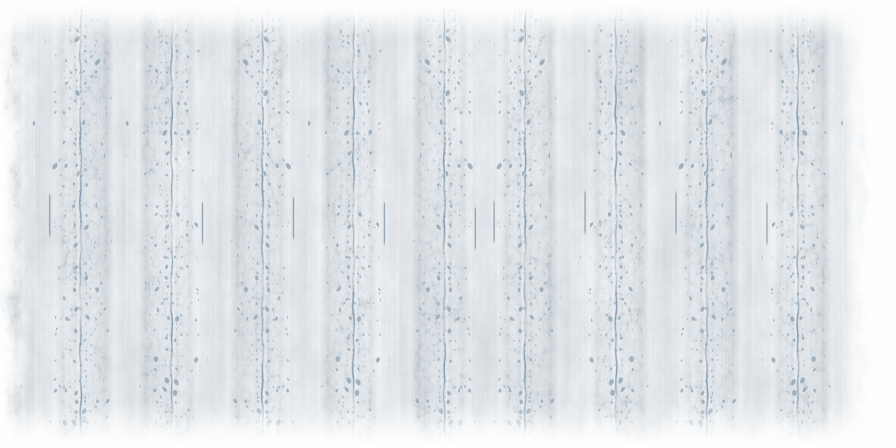
Give the GLSL for this texture, as a Shadertoy shader.

```glsl
#define PERIOD 0.1015
#define MIRROR_X 0.541
#define FIRST_SEAM 0.045
#define SEAM_WIDTH 0.0016
#define SCRATCH_OFFSET -0.34
#define SCRATCH_HALF 0.026
#define PIT_CELL 0.0115
#define PALE vec3(0.945, 0.955, 0.965)
#define DEEP vec3(0.735, 0.768, 0.792)
#define SEAM_BLUE vec3(0.49, 0.59, 0.67)
#define MARGIN vec3(0.995)

const float TAU = 6.2831853;

vec2 hash2(vec2 p) {
    vec2 h = vec2(dot(p, vec2(127.1, 311.7)), dot(p, vec2(269.5, 183.3)));
    return fract(sin(h) * 43758.5);
}

// Distance to the nearest scattered point
float cellular(vec2 p) {
    vec2 cell = floor(p);
    float nearest = 2.0;
    for (int j = -1; j <= 1; j++)
    for (int i = -1; i <= 1; i++) {
        vec2 c = cell + vec2(i, j);
        nearest = min(nearest, length(c + hash2(c) - p));
    }
    return nearest;
}

// Layered cellular noise, roughly -0.5 to 0.5
float mottle(vec2 p) {
    float sum = 0.0, amp = 0.5;
    for (int i = 0; i < 4; i++) {
        sum += amp * (cellular(p) - 0.5);
        p = p * 2.1 + 7.3;
        amp *= 0.65;
    }
    return sum;
}

// Vertical grain that wraps around one repeat
float grain(float u, float y, float seed) {
    float sum = 0.0, freq = 2.0, amp = 1.0;
    for (int i = 0; i < 6; i++) {
        float phase = float(i) * 2.4 + 0.5 * sin(y * 9.0 + float(i) * 1.7);
        float sway = 0.65 + 0.35 * sin(y * (14.0 + freq) + seed + phase * 3.0);
        sum += amp * sway * sin(TAU * freq * u + phase);
        freq = floor(freq * 1.75) + 1.0;
        amp *= 0.83;
    }
    return sum;
}

// One elongated pit per cell, kept where its random value is below density
float pits(vec2 p, float size, float density, float seed, float px) {
    vec2 cell = floor(p / size);
    vec2 rnd = hash2(cell + seed);
    vec2 shape = hash2(cell + seed + 41.0);
    vec2 d = p - (cell + 0.3 + 0.4 * rnd) * size;
    d.x += d.y * (shape.y - 0.5);
    float radius = size * mix(0.09, 0.23, shape.x * shape.x);
    float dist = length(d * vec2(1.0, 0.75)) - radius;
    float present = step(hash2(cell + seed + 83.0).x, density);
    return present * (1.0 - smoothstep(-px, px, dist));
}

void mainImage(out vec4 fragColor, in vec2 fragCoord) {
    vec2 uv = fragCoord / iResolution.xy;
    vec2 p = fragCoord / iResolution.x;
    float px = 0.8 / iResolution.x;

    // Mirrored repeats; the outermost one is turned around
    float m = (abs(p.x - MIRROR_X) - FIRST_SEAM) / PERIOD;
    float id = floor(m + 0.5);
    float u = m - id;
    if (id > 3.5) u = -u;
    float seed = mod(id, 2.0) * 17.0;
    vec2 q = vec2(u * PERIOD, p.y);

    // Broad bands, grain and weathering
    float rough = smoothstep(-0.27, -0.17, u) * (1.0 - smoothstep(0.27, 0.36, u));
    float blotch = mottle(p * vec2(26.0, 13.0));
    float fine = mottle(p * vec2(150.0, 100.0) + 5.0);
    float shade = 0.33 + 0.10 * rough;
    shade += 0.27 * exp(-pow((u - 0.28) / 0.055, 2.0));
    shade += 0.10 * exp(-pow((u + 0.21) / 0.035, 2.0));
    shade -= 0.15 * exp(-pow((u + 0.29) / 0.045, 2.0));
    shade += 0.055 * grain(u, p.y, id * 2.3);
    shade += 0.35 * blotch + mix(0.12, 0.40, rough) * fine;
    shade += 0.06 * sin(id * 2.7 + p.y * 11.0);
    float flakes = smoothstep(0.04, 0.22, fine + 0.5 * blotch);
    shade += 0.22 * flakes * rough;
    vec3 col = mix(PALE, DEEP, clamp(shade, -0.1, 1.15));

    // Wavering seam with a pale lip
    float wobble = 0.0005 * (sin(p.y * 75.0 + seed) + sin(p.y * 190.0));
    float seamX = q.x + wobble;
    float seam = 1.0 - smoothstep(-px, px, abs(seamX) - 0.5 * SEAM_WIDTH);
    float wear = 0.55 + 0.25 * sin(p.y * 27.0 + seed) + 0.25 * sin(p.y * 83.0 + id);
    float lip = exp(-pow((seamX + 0.0028) / 0.0014, 2.0));
    col = mix(col, PALE, 0.45 * lip);
    col = mix(col, SEAM_BLUE, seam * clamp(wear, 0.2, 0.9));

    // Pits gather around the seam, each with a lit rim
    float density = 0.5 * exp(-pow(u / 0.21, 2.0));
    vec2 rim = vec2(0.0009, -0.0011);
    float large = pits(q, PIT_CELL, density, seed, px);
    float lit = pits(q - rim, PIT_CELL, density, seed, px);
    float small = pits(q + 0.003, PIT_CELL * 0.5, density * 0.7, seed + 9.0, px);
    col = mix(col, PALE, 0.5 * lit);
    col = mix(col, SEAM_BLUE, max(0.68 * large, 0.55 * small));

    // One short scratch per repeat
    float side = step(MIRROR_X, p.x);
    float midY = 0.245 + 0.028 * hash2(vec2(id, side)).x;
    vec2 s = abs(vec2((u - SCRATCH_OFFSET) * PERIOD, p.y - midY));
    float scratch = (1.0 - smoothstep(-px, px, s.x - 0.0007))
                  * (1.0 - smoothstep(SCRATCH_HALF - 0.006, SCRATCH_HALF, s.y));
    col = mix(col, SEAM_BLUE * 0.92, 0.75 * scratch);

    // Uneven fade into the white margin
    vec2 e = uv + 0.03 * blotch;
    float fade = smoothstep(-0.005, 0.035, e.x) * (1.0 - smoothstep(0.925, 0.968, e.x));
    fade *= smoothstep(0.005, 0.11, e.y) * (1.0 - smoothstep(0.9, 0.99, e.y));
    fragColor = vec4(mix(MARGIN, col, fade), 1.0);
}
```
